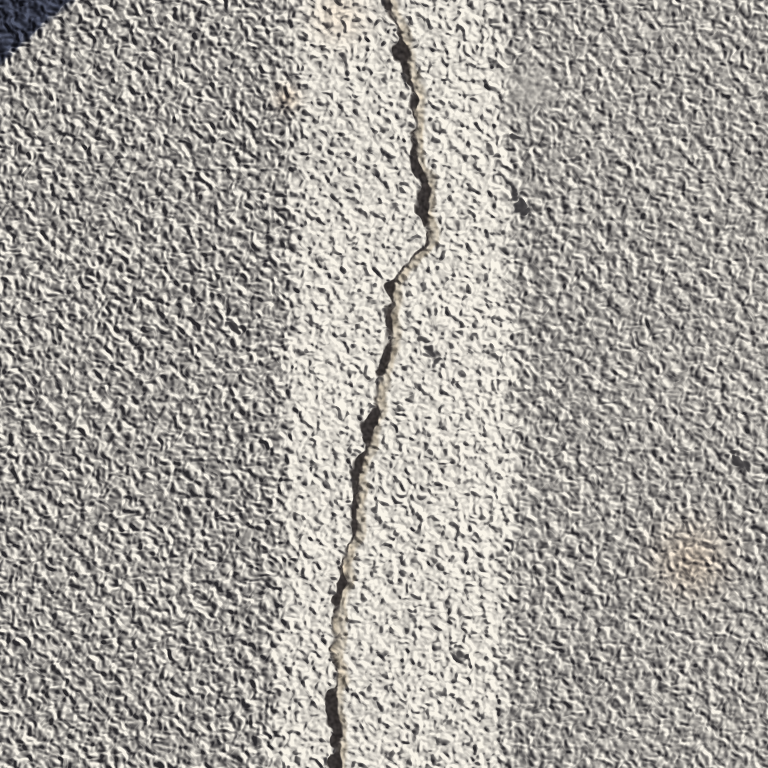
A Shadertoy shader for this texture:

```glsl
// Sunlit rough asphalt with a worn white painted stripe and a winding crack.

const vec3 SHADE_COLOR = vec3(0.145, 0.14, 0.155);
const vec3 LIT_COLOR = vec3(0.98, 0.96, 0.915);
const vec3 CRACK_COLOR = vec3(0.17, 0.155, 0.155);
const vec3 LIP_COLOR = vec3(0.66, 0.61, 0.53);
const vec3 CAST_SHADOW = vec3(0.34, 0.37, 0.47);
const vec2 TO_LIGHT = vec2(-0.83, -0.56);
const float STONE_SCALE = 82.0;    // stones across the canvas
const float LIGHT_STEP = 0.0045;   // distance used to measure slope
const float ASPHALT_TONE = 0.53;
const float PAINT_TONE = 0.83;
const float RELIEF_GAIN = 0.72;
const int CRACK_STEPS = 16;

// Crack centre at equal heights, from the bottom edge to the top edge
const float CRACK_X[17] = float[17](
    0.442, 0.436, 0.439, 0.435, 0.446, 0.463, 0.468, 0.486, 0.497,
    0.507, 0.513, 0.558, 0.557, 0.540, 0.543, 0.528, 0.505);

// Deep pits: centre, half length, half width
const vec4 PITS[6] = vec4[6](
    vec4(0.678, 0.735, 0.026, 0.009), vec4(0.562, 0.535, 0.021, 0.009),
    vec4(0.965, 0.398, 0.020, 0.007), vec4(0.303, 0.574, 0.016, 0.008),
    vec4(0.669, 0.822, 0.012, 0.006), vec4(0.596, 0.148, 0.012, 0.008));

vec2 hashGradient(vec2 cell) {
    vec3 q = fract(cell.xyx * vec3(0.1031, 0.1030, 0.0973));
    q += dot(q, q.yzx + 33.33);
    float angle = 6.2832 * fract((q.x + q.y) * q.z);
    return vec2(cos(angle), sin(angle));
}

float gradientNoise(vec2 p) {
    vec2 i = floor(p), f = p - i;
    vec2 w = f * f * f * (f * (f * 6.0 - 15.0) + 10.0);
    float a = dot(hashGradient(i), f);
    float b = dot(hashGradient(i + vec2(1, 0)), f - vec2(1, 0));
    float c = dot(hashGradient(i + vec2(0, 1)), f - vec2(0, 1));
    float d = dot(hashGradient(i + vec2(1, 1)), f - vec2(1, 1));
    return mix(mix(a, b, w.x), mix(c, d, w.x), w.y);
}

// Stones and thin ridges, slightly stretched along the falling diagonal
float stoneHeight(vec2 uv) {
    vec2 p = vec2(uv.x + uv.y, (uv.y - uv.x) * 0.85) * 0.7071 * STONE_SCALE;
    p += 0.35 * vec2(gradientNoise(p * 0.9 + 31.0), gradientNoise(p * 0.9 + 67.0));
    float stones = gradientNoise(p);
    float ridges = 0.2 - abs(gradientNoise(p * 1.25 + 17.0));
    float grit = gradientNoise(p * 2.1 + 5.0);
    return 0.75 * stones + 0.8 * ridges + 0.45 * grit;
}

float crackCentre(float y) {
    float s = clamp(y, 0.0, 0.9999) * float(CRACK_STEPS);
    int k = int(s);
    float x = mix(CRACK_X[k], CRACK_X[k + 1], smoothstep(0.0, 1.0, fract(s)));
    return x + 0.008 * gradientNoise(vec2(y * 34.0, 2.5));
}

// Painted stripe with ragged, slightly bowed edges
float paintMask(vec2 uv, float height) {
    float left = 0.350 + 0.052 * uv.y - 0.017 * uv.y * uv.y;
    float right = 0.653 + 0.064 * uv.y * (1.0 - uv.y);
    float ragged = 0.022 * gradientNoise(uv * 28.0) + 0.022 * height;
    float inside = min(uv.x - left, right - uv.x) + ragged;
    return smoothstep(-0.014, 0.017, inside);
}

float pitMask(vec2 uv, float roughness) {
    float mask = 0.0;
    for (int i = 0; i < 6; i++) {
        vec2 d = uv - PITS[i].xy;
        vec2 along = vec2(d.x - d.y, d.x + d.y) * 0.7071;
        float r = length(along / PITS[i].zw) + 1.4 * roughness;
        mask = max(mask, 1.0 - smoothstep(0.4, 1.2, r));
    }
    return mask;
}

float softSpot(vec2 uv, vec2 centre, float radius) {
    vec2 d = (uv - centre) / radius;
    return exp(-dot(d, d));
}

void mainImage(out vec4 fragColor, in vec2 fragCoord) {
    vec2 uv = fragCoord / iResolution.xy;
    float height = stoneHeight(uv);
    float slope = height - stoneHeight(uv + TO_LIGHT * LIGHT_STEP);
    float patches = gradientNoise(uv * 7.0 + 3.0) + 0.6 * gradientNoise(uv * 19.0);
    float grain = gradientNoise(uv * 190.0 + 0.37);

    // Bare asphalt: coarser on the left, paler and flatter on the right
    float side = smoothstep(0.3, 0.75, uv.x);
    float flatSpot = softSpot(uv, vec2(0.69, 0.887), 0.032);
    float gain = RELIEF_GAIN * mix(1.12, 0.90, side) * (1.0 - 0.7 * flatSpot);
    float asphalt = ASPHALT_TONE + 0.03 * side + gain * (slope + 0.5 * height)
        + 0.05 * patches + 0.20 * grain + 0.08 * flatSpot;

    // Paint: bright crests with small hollows left uncovered
    float hollow = smoothstep(0.10, 0.50, -height - 0.4 * slope);
    float wear = 0.06 * smoothstep(0.45, 1.0, uv.y) * smoothstep(0.58, 0.40, uv.x);
    float paint = PAINT_TONE - wear + 0.50 * slope + 0.14 * height
        - 0.34 * hollow + 0.08 * patches + 0.20 * grain;

    float tone = mix(asphalt, paint, paintMask(uv, height));
    tone = mix(tone, 0.10, 0.85 * pitMask(uv, height));
    vec3 color = mix(SHADE_COLOR, LIT_COLOR, clamp(tone, 0.03, 1.0));

    // Faint earthy stains
    float stain = softSpot(uv, vec2(0.90, 0.27), 0.045)
        + softSpot(uv, vec2(0.374, 0.872), 0.016) + 0.6 * softSpot(uv, vec2(0.44, 0.98), 0.035);
    color *= mix(vec3(1.0), vec3(1.03, 0.98, 0.93), stain);

    // Crack: broken shadow on the left wall beside a dusty lit right lip
    float chips = gradientNoise(uv * vec2(75.0, 55.0) + 9.0);
    float across = uv.x - crackCentre(uv.y) + 0.006 * chips + 0.003 * height;
    float swell = gradientNoise(vec2(uv.y * 21.0, 8.3)) + 0.5 * gradientNoise(vec2(uv.y * 52.0, 3.7));
    float lip = smoothstep(-0.005, 0.001, across) * (1.0 - smoothstep(0.008, 0.016, across));
    vec3 dust = LIP_COLOR * (0.92 + 0.6 * slope + 0.35 * grain);
    color = mix(color, dust, lip * (0.65 + 0.4 * chips));
    float halfWidth = max(0.0012, 0.0032 + 0.011 * swell + 0.003 * chips);
    float gap = 1.0 - smoothstep(halfWidth - 0.0015, halfWidth + 0.0025, abs(across + 0.002));
    float depth = smoothstep(-0.45, 0.05, swell + 0.7 * height);
    color = mix(color, CRACK_COLOR * (1.0 + 0.5 * grain), gap * mix(0.4, 0.92, depth));

    // Cast shadow in the upper left corner
    float corner = uv.x + 1.15 * (1.0 - uv.y) + 0.012 * height;
    color *= mix(CAST_SHADOW, vec3(1.0), smoothstep(0.088, 0.104, corner));

    fragColor = vec4(clamp(color, 0.0, 1.0), 1.0);
}
```
